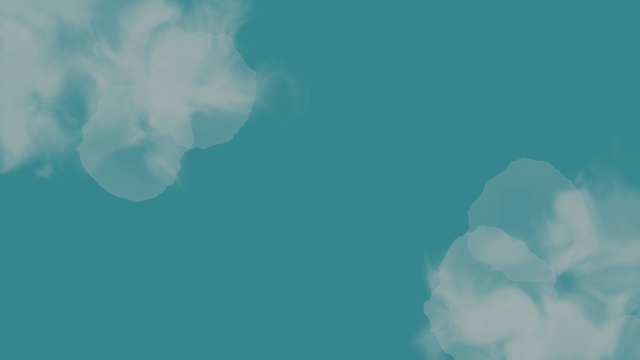
Reproduce this background procedurally as a WebGL 1 fragment shader.

```glsl
precision highp float;
// Two pale watercolour clouds on flat teal, at the upper left and lower right.
// Feathered blots and crisp-rimmed washes are layered as translucent paint,
// with fractal noise fraying their outlines and a few droplets beside them.

uniform vec2 u_resolution;

const vec2 CANVAS = vec2(1.7778, 1.0);
const vec3 TEAL = vec3(0.212, 0.527, 0.560);
const vec3 PALE = vec3(0.625, 0.680, 0.680);
const float FRAY = 1.35;         // noise displacement of blot outlines
const float WOBBLE = 0.075;      // noise displacement of wash outlines
const float EDGE = 0.0025;       // half width of a crisp edge
const float RIM_WIDTH = 0.006;
const float RIM_STRENGTH = 0.09;
const float DROP_CELL = 0.022;
const float DROP_CHANCE = 0.10;

float hash(vec2 p) {
  vec3 q = fract(p.xyx * vec3(0.1031, 0.1030, 0.0973));
  q += dot(q, q.yzx + 33.33);
  return fract((q.x + q.y) * q.z);
}

float noise(vec2 p) {
  vec2 i = floor(p), f = fract(p);
  f = f * f * (3.0 - 2.0 * f);
  return mix(mix(hash(i), hash(i + vec2(1.0, 0.0)), f.x),
             mix(hash(i + vec2(0.0, 1.0)), hash(i + 1.0), f.x), f.y);
}

float fbm(vec2 p) {
  float sum = 0.0, amp = 0.5;
  for (int i = 0; i < 6; i++) {
    sum += amp * noise(p);
    p = mat2(1.6, 1.2, -1.2, 1.6) * p + 7.3;
    amp *= 0.5;
  }
  return sum;
}

// Shared noise at the current point, centred on zero.
float cloud, wobble;

float over(float under, float alpha) {
  return under + alpha * (1.0 - under);
}

// Feathered patch of paint.
float blot(float paint, vec2 p, vec2 centre, vec2 radius, float alpha) {
  float d = length((p - centre) / radius) + cloud * FRAY;
  return over(paint, alpha * (1.0 - smoothstep(0.35, 1.05, d)));
}

// Crisp patch, thin in the middle, with pigment gathered at its rim.
float wash(float paint, vec2 p, vec2 centre, vec2 radius, float inner, float outer) {
  float d = (length((p - centre) / radius) - 1.0) * min(radius.x, radius.y);
  d += wobble * WOBBLE;
  float inside = 1.0 - smoothstep(-EDGE, EDGE, d);
  float alpha = mix(inner, outer, smoothstep(-0.12, 0.0, d + cloud * 0.1));
  alpha += RIM_STRENGTH * smoothstep(-RIM_WIDTH, 0.0, d);
  return over(paint, alpha * inside);
}

float upperLeftCloud(vec2 p) {
  float a = blot(0.0, p, vec2(0.22, 0.86), vec2(0.38, 0.36), 0.40);
  a = blot(a, p, vec2(0.03, 0.75), vec2(0.27, 0.24), 0.76);
  a = blot(a, p, vec2(0.08, 1.00), vec2(0.19, 0.15), 0.65);
  a = blot(a, p, vec2(0.22, 0.60), vec2(0.13, 0.12), 0.25);
  a = wash(a, p, vec2(0.555, 0.755), vec2(0.150, 0.165), 0.38, 0.32);
  a = blot(a, p, vec2(0.52, 0.83), vec2(0.25, 0.26), 0.85);
  a = wash(a, p, vec2(0.375, 0.615), vec2(0.152, 0.162), 0.20, 0.36);
  a = blot(a, p, vec2(0.29, 0.66), vec2(0.09, 0.14), 0.42);
  return blot(a, p, vec2(0.47, 0.66), vec2(0.09, 0.17), 0.48);
}

float lowerRightCloud(vec2 p) {
  float a = blot(0.0, p, vec2(1.71, 0.30), vec2(0.20, 0.25), 0.46);
  a = blot(a, p, vec2(1.62, 0.13), vec2(0.26, 0.24), 0.52);
  a = blot(a, p, vec2(1.77, 0.19), vec2(0.11, 0.14), 0.45);
  a = wash(a, p, vec2(1.46, 0.385), vec2(0.157, 0.165), 0.22, 0.30);
  a = blot(a, p, vec2(1.56, 0.35), vec2(0.10, 0.19), 0.75);
  a = blot(a, p, vec2(1.40, 0.30), vec2(0.13, 0.07), 0.55);
  a = wash(a, p, vec2(1.365, 0.155), vec2(0.178, 0.205), 0.38, 0.42);
  a = blot(a, p, vec2(1.37, 0.11), vec2(0.21, 0.18), 0.75);
  a = blot(a, p, vec2(1.50, 0.04), vec2(0.25, 0.20), 0.68);
  a = blot(a, p, vec2(1.21, 0.03), vec2(0.07, 0.12), 0.45);
  return wash(a, p, vec2(1.77, 0.015), vec2(0.13, 0.105), 0.30, 0.36);
}

// Sparse droplets, one per grid cell at most, kept near the clouds.
float droplets(vec2 p) {
  vec2 cell = floor(p / DROP_CELL);
  vec2 jitter = 0.25 + 0.5 * vec2(hash(cell + 11.0), hash(cell + 47.0));
  float radius = DROP_CELL * mix(0.05, 0.15, hash(cell + 83.0));
  float d = length(p - (cell + jitter) * DROP_CELL) - radius;
  float nearby = max(1.0 - smoothstep(0.04, 0.12, length(p - vec2(0.68, 0.76))),
                     1.0 - smoothstep(0.02, 0.07, length(p - vec2(1.18, 0.13))));
  return nearby * step(hash(cell), DROP_CHANCE) * (1.0 - smoothstep(-0.001, 0.001, d));
}

void main() {
  vec2 p = gl_FragCoord.xy / u_resolution * CANVAS;
  vec2 warp = vec2(noise(p * 9.0), noise(p * 9.0 + 31.0)) - 0.5;
  cloud = fbm(p * 8.0 + warp * 1.2) - 0.5;
  wobble = fbm(p * 13.0 + 19.0) - 0.5;

  float paint = over(upperLeftCloud(p), lowerRightCloud(p));
  paint *= 1.0 + 0.12 * (fbm(p * 40.0) - 0.5);   // paper grain
  paint = over(paint, 0.22 * droplets(p));
  gl_FragColor = vec4(mix(TEAL, PALE, clamp(paint, 0.0, 1.0)), 1.0);
}
```
